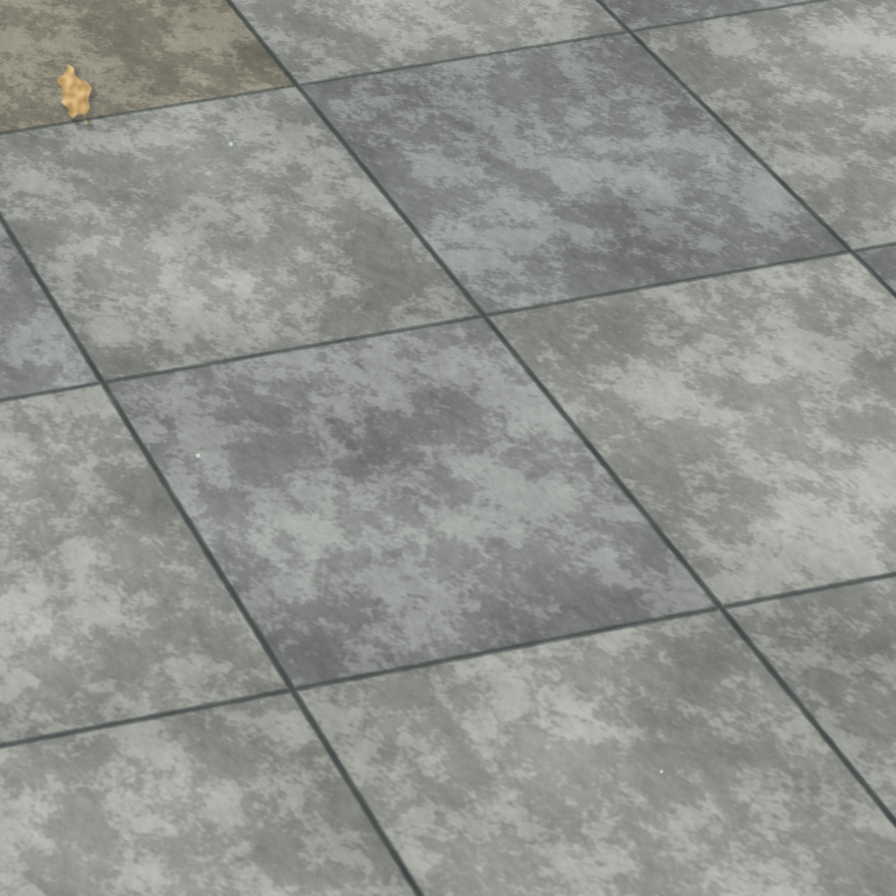
A Shadertoy shader for this texture:

```glsl
// Weathered grey stone paving in perspective, with thin dark joints and a fallen leaf.

const vec3 JOINT_COLOR = vec3(0.25, 0.28, 0.275);
const vec3 STONE_TINT  = vec3(0.992, 1.008, 0.985);
const vec3 WARM_TINT   = vec3(1.006, 1.0, 0.98);
const vec3 COOL_TINT   = vec3(0.99, 1.0, 1.01);
const vec3 BROWN_STAIN = vec3(0.98, 0.94, 0.86);
const vec3 LEAF_DARK   = vec3(0.62, 0.48, 0.29);
const vec3 LEAF_LIGHT  = vec3(0.90, 0.78, 0.56);
const vec3 SPECK_COLOR = vec3(0.90, 0.92, 0.90);

// Projects slab coordinates (one unit per slab) to the canvas, y downwards.
const mat3 SLAB_TO_CANVAS = mat3(
    0.3893, -0.0607,  0.017,
    0.1544,  0.2238, -0.107,
   -0.0521,  0.1576,  1.0);

float hash(vec2 p) {
    vec3 q = fract(vec3(p.xyx) * 0.1031);
    q += dot(q, q.yzx + 33.33);
    return fract((q.x + q.y) * q.z);
}

float cornerGradient(vec2 cell, vec2 offset) {
    float angle = 6.2832 * hash(cell);
    return dot(vec2(cos(angle), sin(angle)), offset);
}

float gradientNoise(vec2 p) {
    vec2 i = floor(p), f = p - i;
    vec2 s = f * f * f * (f * (f * 6.0 - 15.0) + 10.0);
    vec2 e = vec2(1.0, 0.0);
    float low  = mix(cornerGradient(i, f), cornerGradient(i + e, f - e), s.x);
    float high = mix(cornerGradient(i + e.yx, f - e.yx), cornerGradient(i + 1.0, f - 1.0), s.x);
    return mix(low, high, s.y);
}

float fbm(vec2 p, int octaves, float gain) {
    float sum = 0.0, amplitude = 0.5;
    for (int k = 0; k < octaves; k++) {
        sum += amplitude * gradientNoise(p);
        p = mat2(1.6, 1.2, -1.2, 1.6) * p + 17.3;
        amplitude *= gain;
    }
    return sum;
}

// Mottled stone; alternate slabs are lighter and each has its own cloud pattern.
vec3 stone(vec2 slab) {
    vec2 id = floor(slab), local = fract(slab);
    float isDark = mod(id.x + id.y, 2.0) * step(id.y, 1.5);
    float seed = hash(id + 41.0);
    vec2 p = slab + 23.0 * vec2(seed, hash(id + 87.0));

    // Broad clouds, ragged pale bloom and fine grain
    float clouds = fbm(p * 2.2, 3, 0.6);
    float bloom = smoothstep(-0.16, 0.24, fbm(p * 5.0 + 9.0, 5, 0.85) + 0.4 * clouds);
    float grain = fbm(p * vec2(26.0, 18.0), 3, 0.8);
    float center = 1.0 - smoothstep(0.2, 0.65, length(local - 0.5));

    float grey = 0.50 + 0.17 * clouds + 0.105 * bloom + 0.085 * grain;
    grey += mix(0.015, -0.02, isDark) + 0.02 * (seed - 0.5);
    grey += mix(0.06, 0.02, isDark) * center;

    float warmth = mix(0.6, 0.1, isDark) + 0.3 * seed;
    vec3 color = clamp(grey, 0.42, 0.74) * STONE_TINT * mix(COOL_TINT, WARM_TINT, warmth);
    float stained = step(id.y, -0.5) * step(id.x, 0.5);
    return color * mix(vec3(1.0), BROWN_STAIN, stained);
}

// Joint coverage, fading with distance up the canvas.
float joints(vec2 slab, vec2 softness, float height) {
    vec2 dist = abs(fract(slab + 0.5) - 0.5);
    dist += 0.002 * gradientNoise(slab * 30.0);
    vec2 halfWidth = vec2(0.0075, 0.0065);
    vec2 cover = 1.0 - smoothstep(halfWidth - softness, halfWidth + softness, dist);
    cover *= mix(vec2(0.95, 0.88), vec2(0.85, 0.55), height);
    cover *= 0.93 + 0.3 * gradientNoise(slab * 9.0);
    return clamp(max(cover.x, cover.y), 0.0, 1.0);
}

// Ragged ellipse; returns its signed distance relative to its radius.
float leafShape(vec2 offset) {
    vec2 q = mat2(0.94, -0.34, 0.34, 0.94) * offset;
    return length(q / vec2(0.016, 0.025)) - 1.0 + 0.9 * gradientNoise(offset * 75.0);
}

void mainImage(out vec4 fragColor, in vec2 fragCoord) {
    vec2 uv = fragCoord / iResolution.xy;
    float pixel = 1.0 / iResolution.y;

    // Canvas to slab plane
    vec3 ground = inverse(SLAB_TO_CANVAS) * vec3(uv.x, 1.0 - uv.y, 1.0);
    vec2 slab = ground.xy / ground.z;

    vec3 color = stone(slab);
    vec2 softness = max(0.8 * fwidth(slab), vec2(0.0055));
    color = mix(color, JOINT_COLOR, joints(slab, softness, uv.y));

    // Scattered pale grit
    for (int k = 0; k < 3; k++) {
        vec2 spot = vec2(hash(vec2(k, 3.0)), hash(vec2(k, 8.0)));
        float radius = mix(0.001, 0.0025, hash(vec2(k, 15.0)));
        float speck = 1.0 - smoothstep(radius - pixel, radius + pixel, length(uv - spot));
        color = mix(color, SPECK_COLOR, 0.7 * speck);
    }

    // Fallen leaf with a faint shadow
    vec2 offset = uv - vec2(0.085, 0.895);
    float shadow = 1.0 - smoothstep(-0.1, 0.5, leafShape(offset + vec2(-0.004, 0.005)));
    float leaf = 1.0 - smoothstep(-0.15, 0.15, leafShape(offset));
    float leafTone = clamp(0.6 + 0.8 * gradientNoise(uv * 110.0), 0.0, 1.0);
    color *= 1.0 - 0.2 * shadow;
    color = mix(color, mix(LEAF_DARK, LEAF_LIGHT, leafTone), leaf);

    fragColor = vec4(color, 1.0);
}
```
